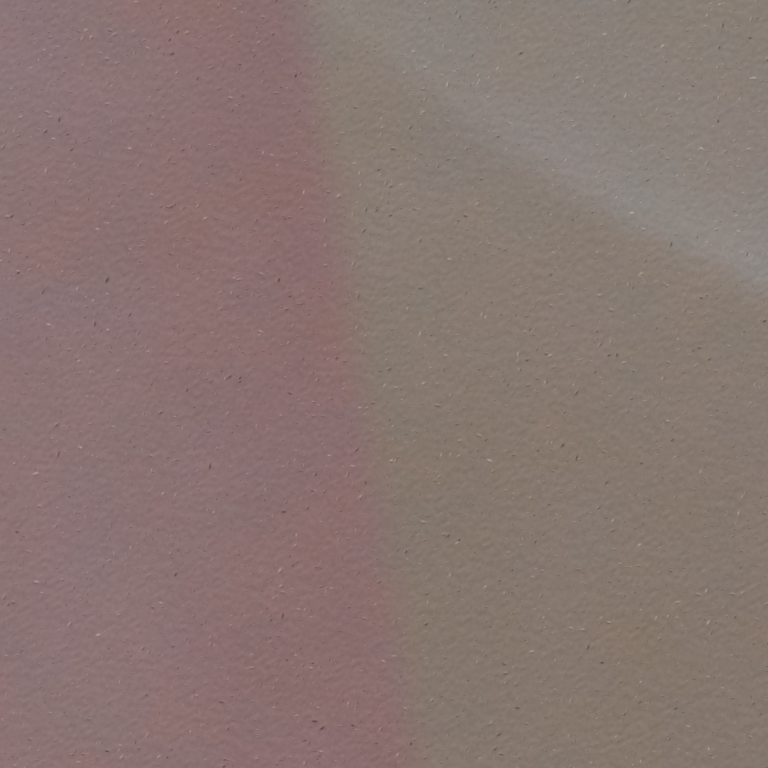
Give the GLSL for this texture, as a WebGL 2 fragment shader.

```glsl
#version 300 es
precision highp float;
// A matte, finely pitted surface: dusty rose on the left, warm taupe on the right,
// split by a soft leaning edge, with a pale streak falling across the upper right.
// Built from smooth gradients, value noise and scattered embossed flecks.

uniform vec2 u_resolution;
out vec4 fragColor;

const vec3 ROSE_DEEP  = vec3(0.540, 0.428, 0.428);
const vec3 ROSE_PALE  = vec3(0.548, 0.456, 0.460);
const vec3 TAUPE_DEEP = vec3(0.520, 0.464, 0.425);
const vec3 TAUPE_PALE = vec3(0.538, 0.497, 0.465);
const vec3 STREAK     = vec3(0.568, 0.552, 0.545);

float hash(vec2 p) {
  return fract(sin(dot(p, vec2(127.1, 311.7))) * 43758.5453);
}

float valueNoise(vec2 p) {
  vec2 cell = floor(p);
  vec2 f = fract(p);
  f = f * f * (3.0 - 2.0 * f);
  float low = mix(hash(cell), hash(cell + vec2(1.0, 0.0)), f.x);
  float high = mix(hash(cell + vec2(0.0, 1.0)), hash(cell + vec2(1.0, 1.0)), f.x);
  return mix(low, high, f.y);
}

float fbm(vec2 p) {
  float sum = 0.0;
  float gain = 0.5;
  for (int i = 0; i < 4; i++) {
    sum += gain * valueNoise(p);
    p = p * 2.03 + 17.3;
    gain *= 0.5;
  }
  return sum / 0.9375;
}

vec2 rotate(vec2 p, float angle) {
  float c = cos(angle);
  float s = sin(angle);
  return vec2(c * p.x + s * p.y, c * p.y - s * p.x);
}

// Scattered pits, some lit, some shaded, most with a faint opposite rim
float flecks(vec2 uv, float cells, float density, float seed) {
  vec2 p = uv * cells;
  vec2 home = floor(p);
  float sum = 0.0;
  for (int y = -1; y <= 1; y++) {
    for (int x = -1; x <= 1; x++) {
      vec2 id = home + vec2(x, y);
      vec2 key = id + seed;
      vec2 center = id + vec2(hash(key + 3.1), hash(key + 7.7));
      float present = step(hash(key + 11.9), density);
      float angle = 0.5 + 1.8 * (hash(key + 19.3) - 0.5);
      float roll = hash(key + 23.7);
      float size = mix(0.45, 1.0, roll * roll);
      float stretch = mix(0.20, 0.36, hash(key + 37.3));
      vec2 q = rotate(p - center, angle) / (size * vec2(stretch, 0.17));
      float relief = q.y + 1.6 * (hash(key + 29.1) - 0.5);
      sum += present * size * relief * exp(-dot(q, q));
    }
  }
  return sum;
}

// Fine irregular grain at two scales, stretched a little along the diagonal
float grain(vec2 uv) {
  vec2 p = rotate(uv, 0.5) * vec2(150.0, 210.0);
  float coarse = valueNoise(p) - valueNoise(p + vec2(0.4, 0.9));
  float fine = valueNoise(rotate(uv, 0.9) * 300.0 + 9.0) - 0.5;
  return coarse + 0.8 * fine;
}

vec3 roseField(vec2 uv, float edgeX) {
  float away = smoothstep(0.0, 0.50, edgeX - uv.x);
  float topGray = 0.25 * smoothstep(0.7, 1.0, uv.y);
  float mottle = 0.9 * (fbm(uv * 7.0 + 4.0) - 0.5);
  return mix(ROSE_DEEP, ROSE_PALE, clamp(away + topGray + mottle, 0.0, 1.2));
}

vec3 taupeField(vec2 uv) {
  float lift = smoothstep(0.35, 1.25, uv.y + 0.25 * uv.x);
  float mottle = 0.4 * (fbm(uv * 7.0 + 31.0) - 0.5);
  return mix(TAUPE_DEEP, TAUPE_PALE, clamp(lift + mottle, 0.0, 1.0));
}

// A broad soft band, a little firmer below and fading slowly upward
float streakMask(vec2 uv) {
  float line = 1.0 - 0.64 * (uv.x - 0.43) - 0.025 * sin(6.0 * (uv.x - 0.43));
  float d = (uv.y - line) * 0.84;
  float rim = smoothstep(-0.055, 0.022, d);
  float fade = exp(-max(d, 0.0) * 13.0);
  float strength = mix(0.40, 0.90, smoothstep(0.5, 1.0, uv.x));
  return rim * fade * strength;
}

void main() {
  vec2 uv = gl_FragCoord.xy / u_resolution;

  // Two fields and the wide, slightly uneven edge between them
  float edgeX = 0.544 - 0.150 * uv.y + 0.022 * (fbm(uv * 16.0) - 0.5);
  float side = smoothstep(-0.042, 0.042, uv.x - edgeX);
  vec3 color = mix(roseField(uv, edgeX), taupeField(uv), side);

  // Pale streak, only on the taupe side
  color = mix(color, STREAK, streakMask(uv) * side);

  // Gentle blotches of warm and cool colour
  float warm = fbm(uv * 18.0 + 60.0) - 0.5;
  float cool = fbm(uv * 12.0 + 90.0) - 0.5;
  color += warm * vec3(0.030, 0.004, -0.006) + cool * vec3(0.0, 0.006, 0.030);

  // Surface relief
  float relief = 0.026 * grain(uv);
  relief += 0.17 * flecks(uv, 95.0, 0.16, 0.0);
  relief += 0.11 * flecks(uv + 0.37, 140.0, 0.28, 40.0);
  fragColor = vec4(clamp(color + relief, 0.0, 1.0), 1.0);
}
```
